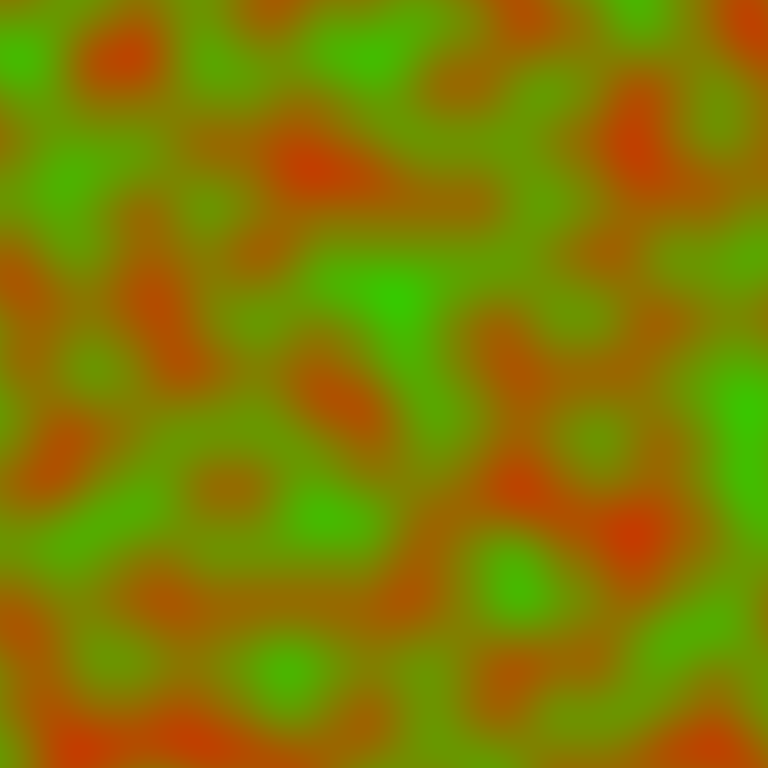
A Shadertoy shader for this texture:

```glsl
const float CELLS = 6.667;                 // lattice cells across the canvas
const float CONTRAST = 0.5;                // noise amplitude in the colour blend
const float BALANCE = 0.505;               // blend value where the noise is zero
const float DIRECTIONS = 8.0;              // evenly spaced gradient directions
const uint SEED = 17u;
const vec3 GREEN = vec3(0.0, 1.0, 0.0);
const vec3 RED = vec3(1.0, 0.0, 0.0);
const float TAU = 6.28319;

// Integer hash of a lattice point
uint hash(ivec2 p) {
    uint h = uint(p.x) * 1597334677u ^ (uint(p.y) + SEED) * 3812015801u;
    h = (h ^ (h >> 16)) * 2146121005u;
    h = (h ^ (h >> 15)) * 2221713035u;
    return h ^ (h >> 16);
}

// Unit gradient along one of the allowed directions
vec2 gradient(ivec2 p) {
    float angle = TAU * float(hash(p) >> 8 & 1023u) / 1024.0;
    angle = floor(angle / TAU * DIRECTIONS) * TAU / DIRECTIONS;
    return vec2(cos(angle), sin(angle));
}

// Gradient noise with quintic interpolation
float gradientNoise(vec2 p) {
    ivec2 cell = ivec2(floor(p));
    vec2 f = fract(p);
    vec2 fade = f * f * f * (f * (f * 6.0 - 15.0) + 10.0);
    float sum = 0.0;
    for (int j = 0; j < 2; j++) {
        for (int i = 0; i < 2; i++) {
            ivec2 corner = ivec2(i, j);
            vec2 weight = mix(1.0 - fade, fade, vec2(corner));
            sum += weight.x * weight.y * dot(gradient(cell + corner), f - vec2(corner));
        }
    }
    return sum;
}

void mainImage(out vec4 fragColor, in vec2 fragCoord) {
    // Lattice starts at the upper left corner
    vec2 uv = fragCoord / iResolution.y;
    uv.y = 1.0 - uv.y;

    float blend = BALANCE + CONTRAST * gradientNoise(uv * CELLS);
    fragColor = vec4(mix(GREEN, RED, clamp(blend, 0.0, 1.0)), 1.0);
}
```
